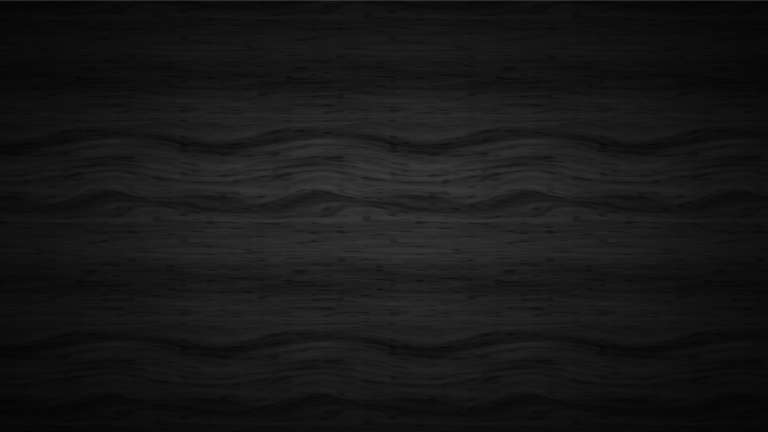
Give the GLSL for this texture, as a Shadertoy shader.

```glsl
// Dark charcoal wood with fine horizontal grain under a soft vignette.
// Stretched, periodic value noise is warped into growth rings, streaks,
// fibres and pores; the board repeats as a tile and fades to the rim.

#define TILE vec2(0.485, 0.47)   // board size, in canvas heights
#define GLOW 0.152               // added brightness at the centre
#define FLOOR_TONE 0.013         // brightness left in the far corners
#define FALLOFF 4.6              // steepness of the vignette
#define RING_CONTRAST 0.62
#define STREAK_CONTRAST 0.42
#define FIBRE_CONTRAST 0.40
#define PORE_DEPTH 0.30
#define RIM_TONE 0.13            // thin light line along the top

float hash(vec2 p) {
    return fract(sin(dot(p, vec2(127.1, 311.7))) * 43758.5453);
}

// Value noise with `cells` cells per tile, seamless across tile borders
float tileNoise(vec2 tile, vec2 cells, float seed) {
    vec2 p = tile * cells;
    vec2 cell = floor(p);
    vec2 f = fract(p);
    f = f * f * (3.0 - 2.0 * f);
    vec2 a = mod(cell, cells) + seed;
    vec2 b = mod(cell + 1.0, cells) + seed;
    return mix(mix(hash(a), hash(vec2(b.x, a.y)), f.x),
               mix(hash(vec2(a.x, b.y)), hash(b), f.x), f.y);
}

// Strength of the flowing figure: bold in one band, calm elsewhere
float figureBand(float y) {
    float f = fract(y);
    return smoothstep(0.01, 0.12, f) * (1.0 - smoothstep(0.40, 0.56, f));
}

// Relative brightness of the wood around 1.0
float woodGrain(vec2 tile) {
    float figure = figureBand(tile.y);

    // Slow swells bend the rings into long tongues
    float swell = tileNoise(tile, vec2(2.0, 5.0), 3.0)
                + 0.5 * tileNoise(tile, vec2(4.0, 11.0), 17.0) - 0.75;
    float bend = mix(0.025, 0.11, figure) * swell;
    bend += 0.012 * figure * sin(6.28318 * tile.x);
    vec2 bent = vec2(tile.x, tile.y + bend);

    // Growth rings at two widths, and broad dark streaks
    float rings = 0.6 * tileNoise(bent, vec2(2.0, 46.0), 29.0)
                + 0.4 * tileNoise(bent, vec2(4.0, 84.0), 41.0) - 0.5;
    float streak = tileNoise(bent, vec2(2.0, 19.0), 53.0);
    streak = smoothstep(0.15, 0.6, streak) - 0.72;

    // Short fibres and scattered dark pores
    float fibre = 0.6 * tileNoise(bent, vec2(9.0, 120.0), 67.0)
                + 0.4 * tileNoise(tile, vec2(28.0, 150.0), 79.0) - 0.5;
    float pore = smoothstep(0.70, 0.92, tileNoise(bent, vec2(16.0, 105.0), 97.0));

    // Wide tonal bands running along the board
    float tone = tileNoise(tile, vec2(1.0, 7.0), 11.0) - 0.5;
    float shadeBand = smoothstep(0.62, 0.70, fract(tile.y))
                    * (1.0 - smoothstep(0.80, 0.87, fract(tile.y)));

    float grain = 1.03 + 0.14 * tone - 0.13 * shadeBand;
    grain += RING_CONTRAST * rings * mix(0.65, 1.0, figure);
    grain += STREAK_CONTRAST * streak * mix(0.25, 1.0, figure);
    grain += FIBRE_CONTRAST * fibre;
    grain -= PORE_DEPTH * pore;
    return max(grain, 0.2);
}

void mainImage(out vec4 fragColor, in vec2 fragCoord) {
    vec2 uv = fragCoord / iResolution.xy;
    vec2 pos = fragCoord / iResolution.y;

    // Average a small grid of samples to smooth the finest lines
    float grain = 0.0;
    for (int i = 0; i < 4; i++) {
        vec2 offset = vec2(i % 2, i / 2) * 0.5 - 0.25;
        grain += 0.25 * woodGrain((pos + offset / iResolution.y) / TILE);
    }

    // Vignette
    vec2 fromCentre = uv - vec2(0.5, 0.51);
    float light = FLOOR_TONE + GLOW * exp(-FALLOFF * dot(fromCentre, fromCentre));
    float shade = light * grain;

    // Thin light rim at the top edge
    shade += RIM_TONE * smoothstep(0.9965, 0.9985, uv.y);

    fragColor = vec4(vec3(shade), 1.0);
}
```
